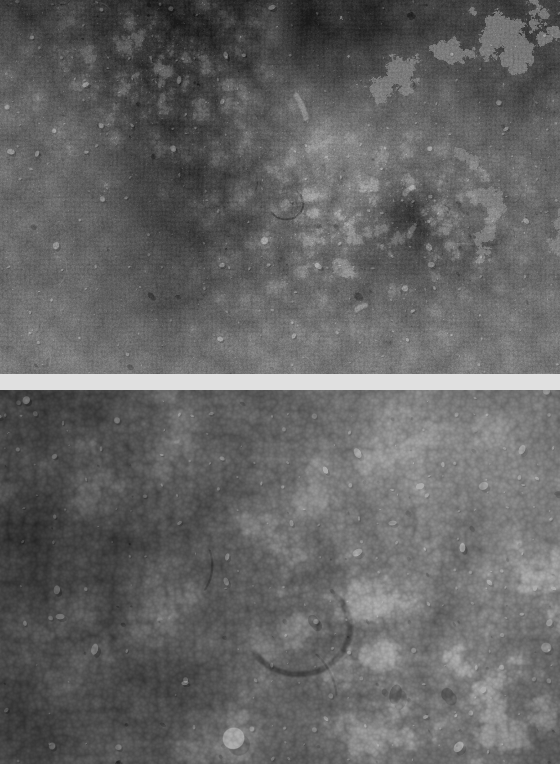
Top, the full canvas; bottom, a detail of the centre.
Give the GLSL for this texture, as a Shadertoy shader.

```glsl
// A worn, dusty grey plaster wall: broad soft stains, flaked pale patches,
// crumbs, scratches and fine grain. Stains are warped Gaussian blobs; mottling,
// flake edges and grain come from octaves of cellular noise.

const float BASE_TONE = 0.405;
const float TOP_SHADE = 0.16;      // darkening towards the upper edge
const float FOOT_LIGHT = 0.06;     // brightening towards the lower edge
const float MOTTLE = 0.30;
const float GRAIN = 0.11;
const float WEAVE = 0.008;
const float FLAKE_TONE = 0.52;
const float CELL_MEAN = 0.46;      // average of the cellular noise
const int SCRATCHES = 16;

// Stains: centre, radii; each with its change of tone
const vec4 STAIN[8] = vec4[8](
    vec4(0.48, 0.55, 0.20, 0.42), vec4(0.84, 0.95, 0.25, 0.15),
    vec4(0.91, 0.56, 0.12, 0.15), vec4(1.06, 0.40, 0.10, 0.11),
    vec4(1.18, 0.27, 0.12, 0.08), vec4(1.38, 0.73, 0.12, 0.09),
    vec4(0.72, 0.95, 0.05, 0.12), vec4(0.78, 0.46, 0.06, 0.06));
const float STAIN_TONE[8] = float[8](-0.17, -0.09, 0.13, -0.14, -0.07, -0.08, 0.10, -0.05);

// Flaked areas: centre, radii
const vec4 FLAKE[8] = vec4[8](
    vec4(1.38, 0.90, 0.10, 0.09), vec4(1.21, 0.85, 0.07, 0.04),
    vec4(1.07, 0.78, 0.06, 0.05), vec4(1.31, 0.46, 0.06, 0.05),
    vec4(1.28, 0.35, 0.05, 0.05), vec4(1.25, 0.56, 0.04, 0.03),
    vec4(1.49, 0.41, 0.05, 0.07), vec4(0.90, 0.31, 0.04, 0.03));

// Long chips: centre, angle, half length
const vec4 CHIP[4] = vec4[4](
    vec4(0.805, 0.715, 1.2, 0.032), vec4(1.093, 0.492, -0.7, 0.014),
    vec4(1.100, 0.380, -1.1, 0.012), vec4(0.965, 0.178, -0.5, 0.012));

vec2 hash2(vec2 p) {
    vec3 q = fract(p.xyx * vec3(0.1031, 0.1030, 0.0973));
    q += dot(q, q.yzx + 33.33);
    return fract((q.xx + q.yz) * q.zy);
}

mat2 turn(float a) { return mat2(cos(a), -sin(a), sin(a), cos(a)); }

float blob(vec2 p, vec4 b) {
    vec2 d = (p - b.xy) / b.zw;
    return exp(-dot(d, d));
}

// Distance to the nearest scattered point
float cellular(vec2 p) {
    vec2 cell = floor(p), f = p - cell;
    float nearest = 2.0;
    for (int y = -1; y <= 1; y++)
        for (int x = -1; x <= 1; x++) {
            vec2 d = vec2(x, y) + hash2(cell + vec2(x, y)) - f;
            nearest = min(nearest, dot(d, d));
        }
    return sqrt(nearest);
}

// Octaves of cellular noise, centred on zero, high at the points
float roughness(vec2 p) {
    float sum = 0.0, weight = 0.5;
    for (int i = 0; i < 5; i++) {
        sum += weight * (CELL_MEAN - cellular(p));
        p = turn(0.7) * p * 2.1 + 17.3;
        weight *= 0.62;
    }
    return sum;
}

vec2 waver(vec2 p) {
    vec2 w = sin(p.yx * vec2(9.0, 11.0) + vec2(1.3, 4.1));
    return w + 0.5 * sin(p.yx * 23.0 + p * 14.0 + w);
}

// Crumbs in one grid: signed change of tone, with a small cast shadow
float crumbs(vec2 p, float scale, float amount, float edge) {
    vec2 q = p * scale, cell = floor(q);
    vec2 place = hash2(cell + scale), kind = hash2(cell + scale + 71.0);
    vec2 d = turn(kind.x * 40.0) * (q - cell - 0.3 - 0.4 * place);
    float size = mix(0.05, 0.17, kind.y * kind.y), soft = edge * scale;
    vec2 shape = vec2(1.0, 1.0 + 0.8 * place.x);
    float body = 1.0 - smoothstep(size - soft, size + soft, length(d * shape));
    vec2 shift = turn(kind.x * 40.0) * vec2(0.5, -0.6) * size;
    float shadow = 1.0 - smoothstep(size - soft, size + soft, length((d - shift) * shape));
    float tint = place.y < 0.2 ? -0.10 : 0.17;
    return step(kind.x, amount) * mix(-0.07 * shadow, tint, body);
}

// Thin bowed stroke
float stroke(vec2 p, float halfLength, float bow, float width, float edge) {
    p.y += bow * (p.x * p.x / halfLength - halfLength);
    float d = length(vec2(max(abs(p.x) - halfLength, 0.0), p.y));
    return 1.0 - smoothstep(width - edge, width + edge, d);
}

void mainImage(out vec4 fragColor, in vec2 fragCoord) {
    vec2 p = fragCoord / iResolution.y;
    float edge = 0.8 / iResolution.y;
    vec2 bent = p + 0.018 * waver(p);
    float rough = roughness(p * 11.0);

    // Broad shading and stains
    float tone = BASE_TONE - TOP_SHADE * smoothstep(0.62, 1.0, bent.y)
               + FOOT_LIGHT * smoothstep(0.3, 0.0, bent.y);
    for (int i = 0; i < 8; i++) tone += STAIN_TONE[i] * blob(bent + 0.08 * rough, STAIN[i]);
    float worn = blob(p, vec4(0.40, 0.82, 0.25, 0.22)) + blob(p, vec4(1.0, 0.4, 0.35, 0.25));
    tone += MOTTLE * rough * (0.55 + 0.5 * worn);

    // Flaked patches with ragged edges, and thin dusting near them
    float flaking = 0.0;
    for (int i = 0; i < 8; i++) flaking = max(flaking, blob(bent, FLAKE[i]));
    float ragged = flaking + 1.7 * rough;
    tone = mix(tone, FLAKE_TONE, 0.75 * smoothstep(0.58, 0.66, ragged));
    tone += 0.09 * smoothstep(0.15, 0.28, rough + 0.08 * worn) * min(worn, 1.0);

    // Crumbs, denser over the worn areas
    tone += crumbs(p, 16.0, 0.16 + 0.30 * worn, edge);
    tone += 0.8 * crumbs(p + 3.7, 34.0, 0.13 + 0.32 * worn, edge);
    tone += 0.7 * crumbs(p + 8.1, 72.0, 0.12 + 0.30 * worn, edge);

    // Long chips, scratches and one dark curved mark
    for (int i = 0; i < 4; i++) {
        vec2 d = turn(-CHIP[i].z) * (p - CHIP[i].xy);
        tone += 0.15 * stroke(d + 0.006 * rough, CHIP[i].w, 0.1, 0.007, 0.003);
    }
    for (int i = 0; i < SCRATCHES; i++) {
        vec2 spot = hash2(vec2(i, 5)), form = hash2(vec2(i, 29));
        vec2 d = turn(form.x * 6.3) * (p - spot * vec2(1.5, 1.0));
        float tint = form.y < 0.4 ? -0.07 : 0.07;
        tone += tint * stroke(d, 0.012 + 0.025 * form.y, form.x - 0.5, 0.001, edge);
    }
    vec2 arc = p - vec2(0.765, 0.455);
    float ring = abs(length(arc * vec2(1.0, 1.1)) - 0.046);
    float sweep = smoothstep(-0.02, 0.01, dot(arc, vec2(0.6, -0.8)));
    tone -= 0.12 * sweep * (1.0 - smoothstep(0.001, 0.0045, ring));

    // Fine grain and a faint woven texture
    float grain = 0.6 * cellular(p * 150.0) + 0.5 * cellular(p * 290.0 + 40.0);
    tone += GRAIN * (1.1 * CELL_MEAN - grain) * (0.5 + 1.4 * tone);
    tone += WEAVE * (sin(p.x * 520.0 + sin(p.y * 31.0)) + sin(p.y * 490.0 + sin(p.x * 27.0)));

    fragColor = vec4(vec3(clamp(tone, 0.1, 0.68)), 1.0);
}
```
